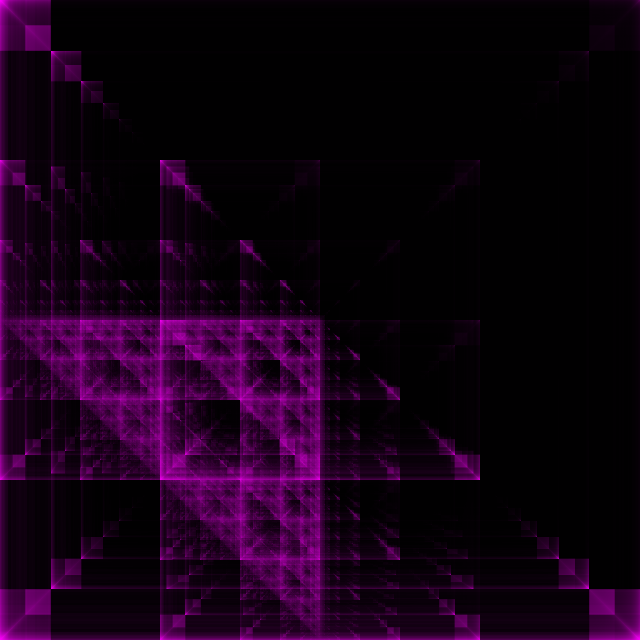
Reproduce this background procedurally as a three.js fragment shader.

```glsl
varying vec2 vUv;

const vec3 GLOW_COLOR = vec3(1.0, 0.0, 1.0);
const vec3 BASE_COLOR = vec3(0.004, 0.0, 0.004);
const float GAIN = 0.11;           // brightness per unit of density
const float LEVELS = 8.0;          // depth of the fractal
const float MIN_WEIGHT = 0.01;     // fainter branches are dropped
const float EDGE = 0.0025;         // edge softness at the top level
const float COPY_WEIGHT = 0.8;     // density kept by each half-size copy
const float SINE_SHARE = 0.25;     // share of the sine map
const float RIM = 0.841471;        // inner border of the rim, sin(1)
const float CORNER_GLOW = 3.0;     // density of the corner squares
const float FAR_CORNER = 0.1;      // strength of the upper right corner
const float SIDE_GLOW = 0.42;      // density of the left and lower rim
const float FAR_SIDE = 0.1;        // strength of the other two sides
const float LINE_GLOW = 3.0;       // density of the outermost lines
const float LINE_WIDTH = 0.006;
const float DIAGONAL_WIDTH = 0.008;
const float STRIPES = 120.0;       // stripes per unit in the rim
const int STACK_SIZE = 60;
const int MAX_STEPS = 6000;

// Pending branches: position, weight and edge width, with their levels
vec4 branches[STACK_SIZE];
float branchLevels[STACK_SIZE];
int stackTop = 0;

float hash(float n) {
  return fract(sin(n * 12.9898) * 43758.5453);
}

// Soft coverage of the square from -1 to 1
float squareCoverage(vec2 p, float softness) {
  vec2 inside = clamp((1.0 - abs(p)) / softness + 0.5, 0.0, 1.0);
  return inside.x * inside.y;
}

void pushBranch(vec2 p, float weight, float softness, float level) {
  weight *= squareCoverage(p, softness);
  if (weight < MIN_WEIGHT || stackTop >= STACK_SIZE) return;
  branches[stackTop] = vec4(p, weight, softness);
  branchLevels[stackTop] = level;
  stackTop++;
}

// Inverses of the three half-size copies
void pushCopies(vec2 p, float weight, float softness, float level) {
  float kept = weight * COPY_WEIGHT;
  pushBranch(2.0 * p, kept, softness * 2.0, level);
  pushBranch(2.0 * p + vec2(1.0, 0.0), kept, softness * 2.0, level);
  pushBranch(2.0 * p + vec2(0.0, 1.0), kept, softness * 2.0, level);
}

// Inverse of the sine map, which chains the corners inwards
void pushSine(vec2 p, float weight, float softness, float level) {
  if (max(abs(p.x), abs(p.y)) > RIM + softness) return;
  vec2 bounded = clamp(p, -0.95, 0.95);
  vec2 slope = sqrt(1.0 - bounded * bounded);
  pushBranch(asin(bounded), weight * SINE_SHARE / (slope.x * slope.y),
             softness, level);
}

// Light of the rim: checkered corner squares, striped sides, border lines
float rimGlow(vec2 p, float softness) {
  vec2 a = min(abs(p), 1.0);
  vec2 band = clamp((a - RIM) / softness + 0.5, 0.0, 1.0);
  if (band.x + band.y <= 0.0) return 0.0;
  vec2 rim = band * (0.45 + 0.04 / (1.012 - a + softness));

  vec2 outer = clamp((a - 0.5 * (1.0 + RIM)) / softness + 0.5, 0.0, 1.0);
  float checker = mix(mix(2.4, 0.7, outer.x), mix(0.7, 0.6, outer.x), outer.y);
  float diagonal = exp(-abs(a.x - a.y) / (DIAGONAL_WIDTH + softness));
  float corner = rim.x * rim.y * (checker + 0.6 * diagonal);
  if (p.x > 0.0 && p.y > 0.0) corner *= FAR_CORNER;

  vec2 cell = floor(a * STRIPES);
  vec2 stripes = 0.3 + 1.4 * vec2(hash(cell.x), hash(cell.y));
  stripes = mix(stripes, vec2(1.0), min(softness * STRIPES * 0.5, 1.0));
  float width = LINE_WIDTH + softness;
  vec2 lines = band * exp((a - 1.0) / width) * LINE_WIDTH / width;
  vec2 strength = vec2(p.x < 0.0 ? 1.0 : FAR_SIDE, p.y < 0.0 ? 1.0 : FAR_SIDE);
  vec2 sides = SIDE_GLOW * rim * stripes + LINE_GLOW * lines;
  return CORNER_GLOW * corner + dot(sides, strength);
}

// Density of an even square after repeated mapping, fed by the rim
float fractalDensity(vec2 p) {
  float density = 0.0;
  stackTop = 0;
  pushBranch(p, 1.0, EDGE, 0.0);
  for (int i = 0; i < MAX_STEPS; i++) {
    if (stackTop == 0) break;
    stackTop--;
    vec4 branch = branches[stackTop];
    float level = branchLevels[stackTop];
    if (level >= LEVELS) {
      density += branch.z;
    } else {
      density += branch.z * rimGlow(branch.xy, branch.w);
      pushCopies(branch.xy, branch.z, branch.w, level + 1.0);
      pushSine(branch.xy, branch.z, branch.w, level + 1.0);
    }
  }
  return density;
}

void main() {
  float glow = 1.0 - exp(-GAIN * fractalDensity(vUv * 2.0 - 1.0));
  gl_FragColor = vec4(max(BASE_COLOR, GLOW_COLOR * glow), 1.0);
}
```
